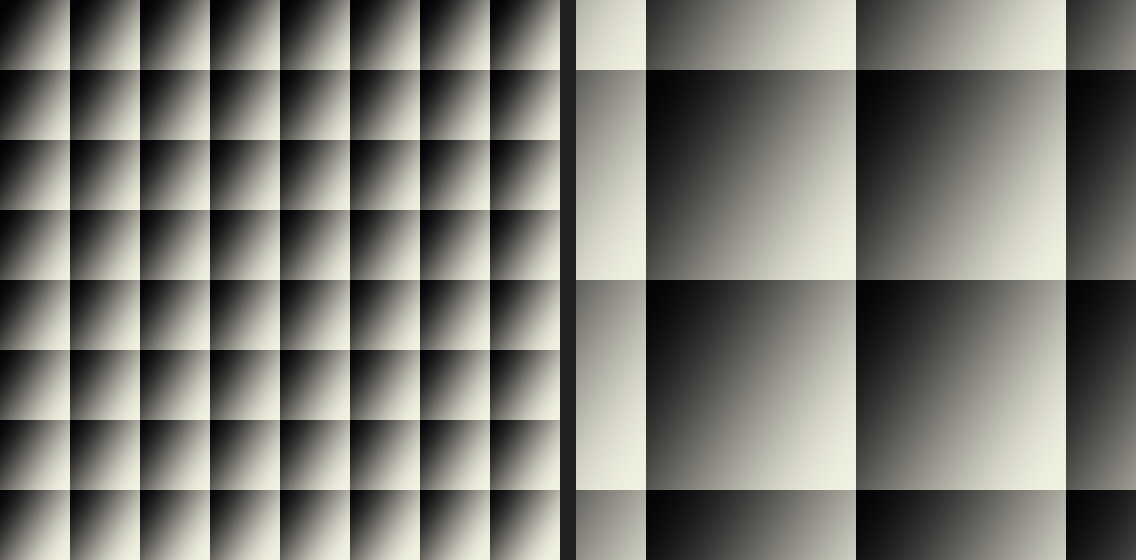
Left: the whole. Right: its middle third, enlarged.
Reproduce this pattern procedurally as a Shadertoy shader.

```glsl
const float CELLS = 8.0;
const int SAMPLES = 3;
const vec3 INK = vec3(0.012, 0.012, 0.022);
const vec3 MIDTONE = vec3(0.490, 0.482, 0.458);
const vec3 IVORY = vec3(0.945, 0.945, 0.885);

// Brightness ramp across one cell, from upper left to lower right
float cellRamp(vec2 cell, vec2 direction, float offset) {
    return smoothstep(0.0, 1.0, dot(cell, direction) + offset);
}

// Slow lightening down and slightly across the canvas
float canvasDrift(vec2 p, vec2 strength) {
    return dot(p - 0.5, strength);
}

// Three-stop tone scale
vec3 toneColor(float tone, vec3 dark, vec3 middle, vec3 light) {
    vec3 lower = mix(dark, middle, clamp(tone * 2.0, 0.0, 1.0));
    return mix(lower, light, clamp(tone * 2.0 - 1.0, 0.0, 1.0));
}

// Full pattern; p is measured from the upper left
vec3 shadedGrid(vec2 p, float cells) {
    vec2 cell = fract(p * cells);
    float drift = canvasDrift(p, vec2(0.02, 0.10));
    float tone = cellRamp(cell, vec2(0.62, 0.38), drift);
    return toneColor(tone, INK, MIDTONE, IVORY);
}

void mainImage(out vec4 fragColor, in vec2 fragCoord) {
    // Average subsamples to smooth the cell borders
    vec3 total = vec3(0.0);
    for (int j = 0; j < SAMPLES; j++) {
        for (int i = 0; i < SAMPLES; i++) {
            vec2 jitter = (vec2(i, j) + 0.5) / float(SAMPLES) - 0.5;
            vec2 uv = (fragCoord + jitter) / iResolution.y;
            total += shadedGrid(vec2(uv.x, 1.0 - uv.y), CELLS);
        }
    }
    fragColor = vec4(total / float(SAMPLES * SAMPLES), 1.0);
}
```
